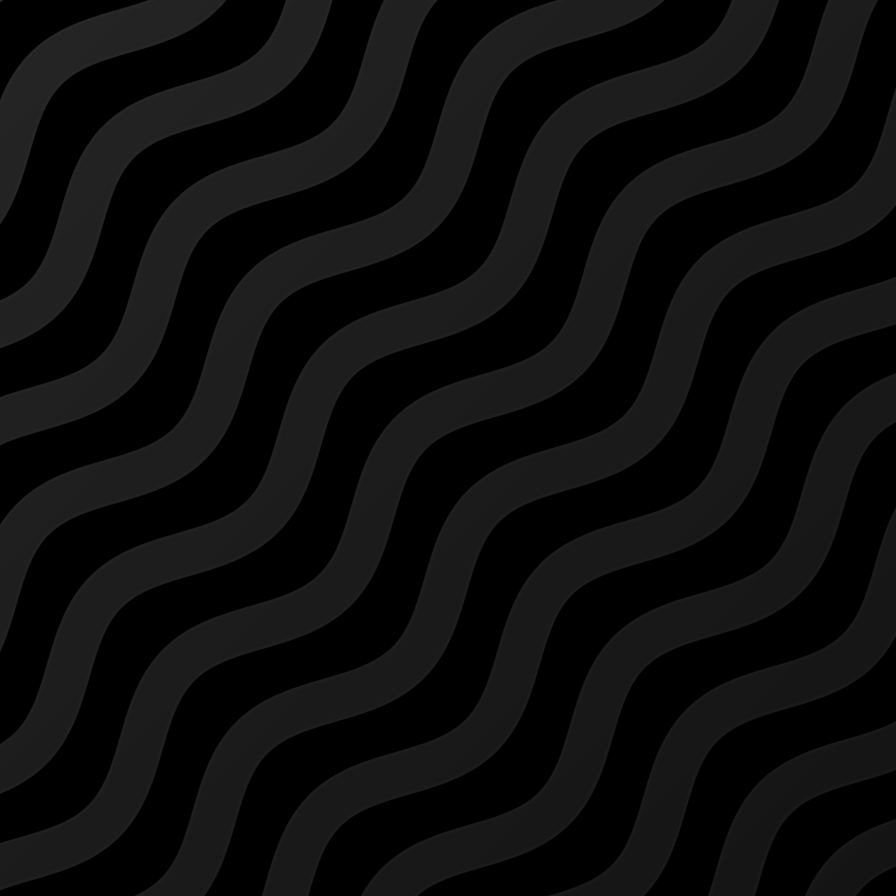
Reproduce this pattern procedurally as a Shadertoy shader.

```glsl
const float TAU = 6.2831853;

// Lengths are fractions of the canvas height
const float BAND_SPACING = 0.1151;
const float BAND_OFFSET = 0.0092;
const float HALF_WIDTH = 0.025;
const float WAVELENGTH = 0.3655;
const float AMPLITUDE = 0.032;
const float CREST_SHIFT = 0.018;
const float RIM_WIDTH = 0.0016;

const vec3 BACKGROUND = vec3(0.0);
const vec3 BAND_LIGHT = vec3(0.150);
const vec3 BAND_DARK = vec3(0.078);
const float FADE_POWER = 0.75;
const float RIM_GAIN = 0.016;

const float WAVE_NUMBER = TAU / WAVELENGTH;

float wave(float t) {
    return AMPLITUDE * cos(WAVE_NUMBER * t);
}

float waveSlope(float t) {
    return -AMPLITUDE * WAVE_NUMBER * sin(WAVE_NUMBER * t);
}

// Distance to the wave, refining the nearest point along it
float waveDistance(vec2 q) {
    float t = q.x;
    for (int i = 0; i < 4; i++) {
        float slope = waveSlope(t);
        t += (q.x - t + (q.y - wave(t)) * slope) / (1.0 + slope * slope);
    }
    return length(q - vec2(t, wave(t)));
}

void mainImage(out vec4 fragColor, in vec2 fragCoord) {
    vec2 p = (fragCoord - 0.5 * iResolution.xy) / iResolution.y;
    float pixel = 1.0 / iResolution.y;

    // Axes along and across the rising diagonal
    vec2 q = vec2(p.x + p.y, p.y - p.x) * inversesqrt(2.0);
    q += vec2(CREST_SHIFT, -BAND_OFFSET);

    // Fold every band onto the nearest one
    q.y -= BAND_SPACING * round((q.y - wave(q.x)) / BAND_SPACING);
    float edge = waveDistance(q) - HALF_WIDTH;

    float band = 1.0 - smoothstep(-0.75 * pixel, 0.75 * pixel, edge);
    float rim = 1.0 - smoothstep(0.0, RIM_WIDTH + pixel, abs(edge + RIM_WIDTH));

    // Bands darken from the upper left to the lower right
    vec2 uv = fragCoord / iResolution.xy;
    float fade = pow(clamp(0.5 * (uv.x + 1.0 - uv.y), 0.0, 1.0), FADE_POWER);
    vec3 bandColor = mix(BAND_LIGHT, BAND_DARK, fade) + RIM_GAIN * rim;

    fragColor = vec4(mix(BACKGROUND, bandColor, band), 1.0);
}
```
